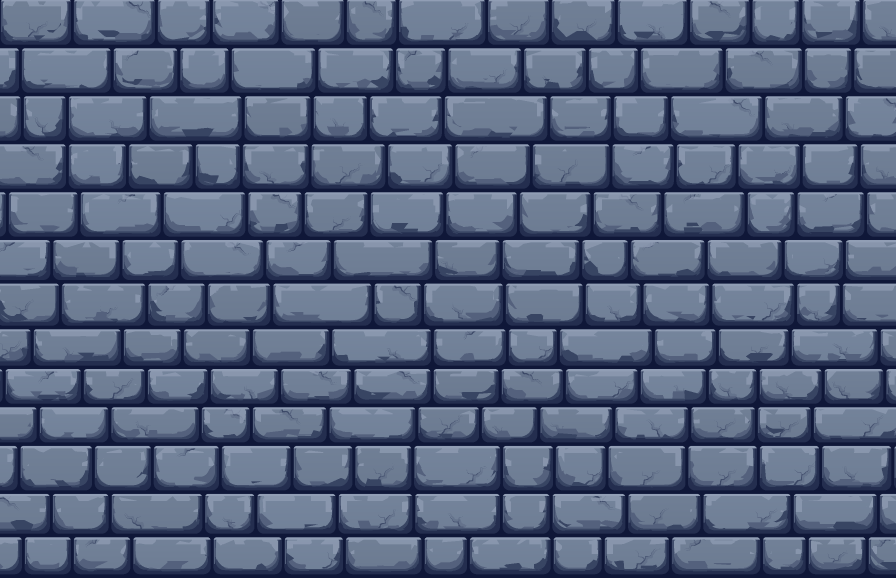
This texture is drawn by a WebGL 2 fragment shader. Its source:

```glsl
#version 300 es
precision highp float;
// Worn slate-blue brick wall: thirteen uneven courses of bricks with jittered seams.
// Each brick is a stack of flat-toned rounded boxes; angular Voronoi facets
// chip its lower rim and top highlight, and zigzag cracks run in from the rim.

uniform vec2 u_resolution;
out vec4 fragColor;

const vec3 GAP   = vec3(0.06, 0.09, 0.22);
const vec3 SHADE = vec3(0.14, 0.18, 0.31);
const vec3 BEVEL = vec3(0.22, 0.27, 0.39);
const vec3 WORN  = vec3(0.33, 0.38, 0.49);
const vec3 FACE  = vec3(0.44, 0.50, 0.59);
const vec3 LIGHT = vec3(0.57, 0.62, 0.71);

// Lengths are fractions of the canvas height.
const int ROWS = 13;
const float COURSE[14] = float[](0.003, 0.073, 0.148, 0.231, 0.298, 0.364, 0.433,
                                 0.512, 0.587, 0.670, 0.753, 0.836, 0.919, 1.004);
const float BRICK_PITCH = 0.1235;
const float SEAM_JITTER = 0.46;
const float TOP_LINE = 0.0042;
const float CHIP_DEPTH = 0.017;
const float CRACKED_SHARE = 0.6;
const float CRACK_WIDTH = 0.0016;
const float ZIGZAG = 0.004;
const vec2 FACET_SCALE = vec2(33.0, 48.0);
const float TONE_RANGE = 0.06;
const int SAMPLES = 3;
const uint LCG = 1664525u;

// Integer hash of a lattice cell, two values in 0..1.
vec2 hash2(vec2 cell) {
    uvec2 v = uvec2(ivec2(cell)) * LCG + 1013904223u;
    v.x += v.y * LCG;
    v.y += v.x * LCG;
    v ^= v >> 16u;
    v.x += v.y * LCG;
    v.y += v.x * LCG;
    v ^= v >> 16u;
    return vec2(v >> 8u) / 16777216.0;
}

// Two random values of the Voronoi cell that holds p.
vec2 facets(vec2 p) {
    vec2 base = floor(p), nearestCell = base;
    float nearest = 9.0;
    for (int y = -1; y <= 1; y++)
    for (int x = -1; x <= 1; x++) {
        vec2 cell = base + vec2(x, y);
        float d = length(cell + hash2(cell) - p);
        if (d < nearest) { nearest = d; nearestCell = cell; }
    }
    return hash2(nearestCell + 531.0);
}

// Signed distance to a box with separate top and bottom corner radii.
float roundBox(vec2 p, vec2 lo, vec2 hi, float topRadius, float bottomRadius) {
    vec2 q = p - 0.5 * (lo + hi);
    float r = q.y > 0.0 ? topRadius : bottomRadius;
    vec2 w = abs(q) - 0.5 * (hi - lo) + r;
    return min(max(w.x, w.y), 0.0) + length(max(w, 0.0)) - r;
}

// Position of a seam in brick pitches.
float seam(float i, float row) {
    return i + SEAM_JITTER * (hash2(vec2(i, row + 40.0)).x - 0.5);
}

// Offset across a zigzag crack (x) and the part of its length still ahead (y).
vec2 crackAt(vec2 q, vec2 direction, float reach, float phase) {
    float along = dot(q, direction);
    float across = dot(q, vec2(-direction.y, direction.x));
    float wave = abs(fract(along * 55.0 + phase) - 0.5) + 0.5 * abs(fract(along * 97.0) - 0.5);
    return vec2(across - ZIGZAG * (2.0 * wave - 0.75), along < 0.0 ? -1.0 : 1.0 - along / reach);
}

vec3 wall(vec2 p) {
    // Find the course, then the brick between its two seams.
    int course = 0;
    for (int k = 1; k < ROWS; k++) if (p.y >= COURSE[k]) course = k;
    float row = float(course);
    vec2 rowRandom = hash2(vec2(row, 97.0));
    float pitch = BRICK_PITCH * (0.93 + 0.14 * rowRandom.x);
    float shift = 0.5 * mod(row, 2.0) + 0.35 * rowRandom.y;
    float x = p.x / pitch - shift;
    float i = floor(x);
    if (x < seam(i, row)) i -= 1.0;
    else if (x >= seam(i + 1.0, row)) i += 1.0;
    vec2 lo = vec2((seam(i, row) + shift) * pitch, COURSE[course]);
    vec2 hi = vec2((seam(i + 1.0, row) + shift) * pitch, COURSE[course + 1]);
    vec2 id = vec2(i, row);
    vec2 look = hash2(id + 211.0), spot = hash2(id + 307.0);
    float height = (p.y - lo.y) / (hi.y - lo.y);
    float side = spot.y < 0.5 ? -1.0 : 1.0;

    // Nested outlines: body, bevel and chipped face.
    vec2 facet = facets(mat2(1.0, 0.6 * side, -0.6 * side, 1.0) * (p * FACET_SCALE) + id * 7.0);
    float body = roundBox(p, lo + vec2(0.0022, 0.0036), hi - vec2(0.0024, 0.0022), 0.006, 0.012);
    float bevel = roundBox(p, lo + vec2(0.0040, 0.0085), hi - vec2(0.0065, 0.003), 0.006, 0.019);
    float face = roundBox(p, lo + vec2(0.0060, 0.0125), hi - vec2(0.0090, 0.004), 0.007, 0.025);
    float low = 1.0 - smoothstep(0.3, 0.75, height);
    float chipped = face + CHIP_DEPTH * facet.x * facet.x * (0.1 + 0.9 * low);

    vec3 color = GAP;
    if (body < 0.0) color = SHADE;
    if (bevel + 0.003 * facet.y * low < 0.0) color = BEVEL;
    if (face < 0.0) color = facet.y > 0.7 && low > 0.3 ? BEVEL : WORN;
    if (chipped < 0.0) {
        color = FACE * (1.0 + TONE_RANGE * (look.x - 0.5)) + 0.025 * (height - 0.5);

        // A crack climbs or falls from the rim, with one short branch.
        if (look.y < CRACKED_SHARE) {
            float rise = spot.x < 0.6 ? 1.0 : -1.0;
            vec2 root = vec2(mix(lo.x, hi.x, 0.3 + 0.4 * look.x), rise > 0.0 ? lo.y + 0.012 : hi.y - 0.005);
            vec2 direction = normalize(vec2(side * (0.7 + spot.x), rise));
            float reach = mix(0.025, 0.06, spot.y);
            vec2 crack = crackAt(p - root, direction, reach, look.x);
            vec2 fork = crackAt(p - root - direction * reach * 0.4, vec2(-direction.y, direction.x) * side,
                                reach * 0.4, spot.x);
            if (crack.y > 0.0 && abs(crack.x + 0.003) < 0.005 * crack.y) color = mix(color, WORN, 0.4);
            if (abs(crack.x) < CRACK_WIDTH * crack.y) color = mix(WORN, BEVEL, crack.y);
            if (abs(fork.x) < 0.7 * CRACK_WIDTH * fork.y) color = WORN;
        }
        // Pale flakes under the upper rim.
        if (face > -0.011 && height > 0.55 && facet.y > 0.55) color = mix(color, LIGHT, 0.7);
    }
    // Lit top edge and softer left edge.
    if (body < -0.001 && p.x - lo.x < 0.0050 && height > 0.3) color = WORN;
    if (body < -0.0003 && hi.y - p.y < 0.0022 + TOP_LINE) color = LIGHT;
    return color;
}

void main() {
    // Average a small grid of samples to smooth every edge.
    vec3 sum = vec3(0.0);
    for (int y = 0; y < SAMPLES; y++)
    for (int x = 0; x < SAMPLES; x++) {
        vec2 offset = (vec2(x, y) + 0.5) / float(SAMPLES) - 0.5;
        sum += wall((gl_FragCoord.xy + offset) / u_resolution.y);
    }
    fragColor = vec4(sum / float(SAMPLES * SAMPLES), 1.0);
}
```
